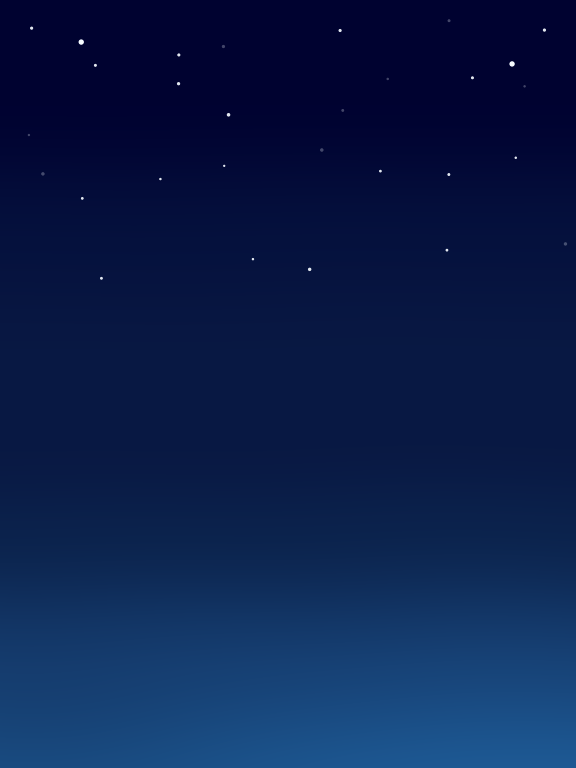
Give the GLSL for this background, as a WebGL 1 fragment shader.

```glsl
precision highp float;

uniform vec2 u_resolution;

// Sky colours from zenith to horizon
const vec3 ZENITH   = vec3(0.000, 0.008, 0.190);
const vec3 HIGH_SKY = vec3(0.018, 0.064, 0.238);
const vec3 MID_SKY  = vec3(0.033, 0.095, 0.262);
const vec3 LOW_SKY  = vec3(0.045, 0.140, 0.305);
const vec3 HAZE     = vec3(0.085, 0.245, 0.445);
const vec3 HORIZON  = vec3(0.110, 0.335, 0.560);

// Glow that leans to the lower right
const vec3 GLOW_TINT = vec3(0.015, 0.050, 0.070);

// Stars, measured in canvas widths
const float STAR_CELLS = 8.0;
const float STAR_ROWS = 4.0;
const float STAR_DENSITY = 0.94;
const float DIM_SHARE = 0.28;
const float DIM_LIGHT = 0.27;
const float STAR_LIGHT = 0.92;
const float STAR_MIN = 0.0017;
const float STAR_MAX = 0.0031;
const float BRIGHT_RADIUS = 0.0046;
const vec2 BRIGHT_LEFT = vec2(0.141, 0.073);
const vec2 BRIGHT_RIGHT = vec2(0.889, 0.111);
const vec3 STAR_COLOR = vec3(0.96, 0.98, 1.0);

float hash(vec2 p) {
  vec3 q = fract(vec3(p.xyx) * 0.1031);
  q += dot(q, q.yzx + 33.33);
  return fract((q.x + q.y) * q.z);
}

vec3 skyColor(float height) {
  vec3 sky = mix(HORIZON, HAZE, smoothstep(-0.04, 0.17, height));
  sky = mix(sky, LOW_SKY, smoothstep(0.12, 0.31, height));
  sky = mix(sky, MID_SKY, smoothstep(0.27, 0.43, height));
  sky = mix(sky, HIGH_SKY, smoothstep(0.52, 0.72, height));
  return mix(sky, ZENITH, smoothstep(0.68, 0.87, height));
}

float disc(vec2 offset, float radius, float pixel) {
  return 1.0 - smoothstep(radius - 0.6 * pixel, radius + 0.6 * pixel, length(offset));
}

// One jittered star per cell, fewer in the lowest row
float starField(vec2 p, float pixel) {
  vec2 grid = p * STAR_CELLS;
  vec2 home = floor(grid);
  float light = 0.0;
  for (int j = -1; j <= 1; j++) {
    for (int i = -1; i <= 1; i++) {
      vec2 cell = home + vec2(float(i), float(j));
      float inZone = step(0.0, cell.y) * step(cell.y, STAR_ROWS - 1.0);
      float density = STAR_DENSITY - 0.35 * step(STAR_ROWS - 1.0, cell.y);
      float present = inZone * step(hash(cell + 7.3), density);
      vec2 jitter = vec2(hash(cell + 19.1), hash(cell + 43.7));
      vec2 center = (cell + 0.08 + 0.84 * jitter) / STAR_CELLS;
      float radius = mix(STAR_MIN, STAR_MAX, hash(cell + 61.9));
      float shine = mix(DIM_LIGHT, STAR_LIGHT, step(DIM_SHARE, hash(cell + 87.2)));
      light = max(light, present * shine * disc(p - center, radius, pixel));
    }
  }
  return light;
}

void main() {
  vec2 uv = gl_FragCoord.xy / u_resolution;
  float pixel = 1.0 / u_resolution.x;
  vec2 fromTop = vec2(gl_FragCoord.x, u_resolution.y - gl_FragCoord.y) * pixel;

  // Sky with a faint uneven haze
  float sway = 0.006 * sin(uv.x * 5.0 + 0.8) + 0.003 * sin(uv.x * 11.0 + uv.y * 7.0);
  vec3 color = skyColor(uv.y + sway * (1.0 - uv.y));

  // Horizon glow
  float low = 1.0 - smoothstep(0.0, 0.24, uv.y);
  color += GLOW_TINT * low * (smoothstep(0.0, 0.85, uv.x) - 0.65);

  // Stars
  float stars = starField(fromTop, pixel);
  stars = max(stars, disc(fromTop - BRIGHT_LEFT, BRIGHT_RADIUS, pixel));
  stars = max(stars, disc(fromTop - BRIGHT_RIGHT, BRIGHT_RADIUS, pixel));
  color = mix(color, STAR_COLOR, stars);

  gl_FragColor = vec4(color, 1.0);
}
```
